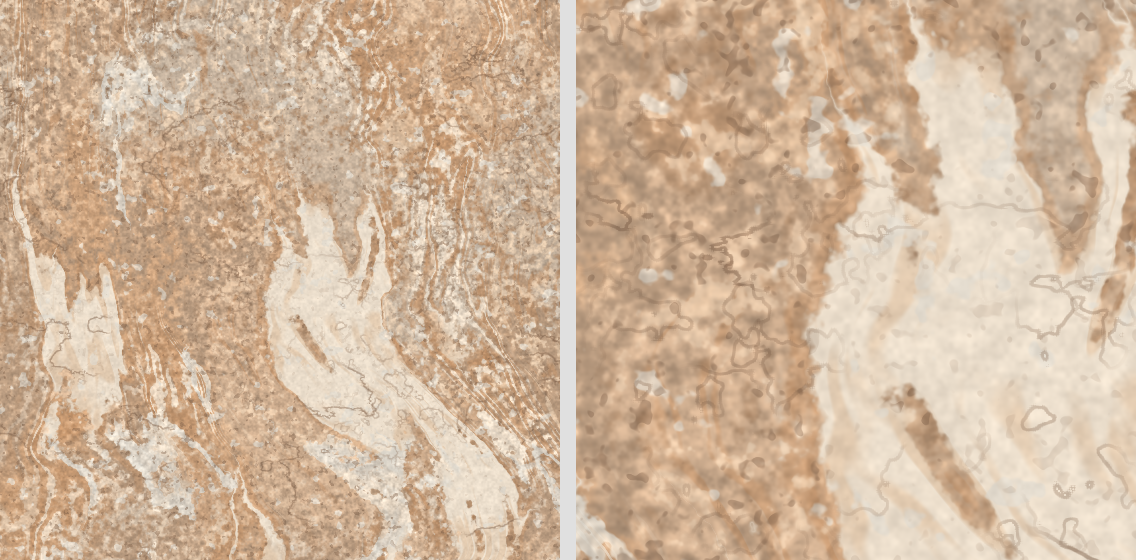
Left: the whole. Right: its middle third, enlarged.
A WebGL 2 fragment shader for this texture:

```glsl
#version 300 es
precision highp float;
// Warm travertine marble: folded cream bands, thin laminae, rust stains, grain and hairline cracks.

#define FOLD 0.42         // sideways bending of the strata
#define BAND_WIDTH 0.058  // widest cream band, in strata units
#define LAMINAE 170.0     // frequency of the thin layers beside the bands
#define STREAKS 44.0      // frequency of the streaks along the strata
#define GRAIN_SCALE 105.0 // coarsest grain, cells per canvas
#define GRAIN 0.27        // grain contrast
#define CRACK_WIDTH 0.0007
#define SEED vec2(7.3, 2.9)

uniform vec2 u_resolution;
out vec4 fragColor;

const vec3 TAN = vec3(0.82, 0.69, 0.57);
const vec3 BROWN = vec3(0.74, 0.62, 0.51);
const vec3 OCHRE = vec3(0.79, 0.62, 0.47);
const vec3 RUST = vec3(0.77, 0.57, 0.40);
const vec3 ASH = vec3(0.78, 0.72, 0.65);
const vec3 SAND = vec3(0.88, 0.78, 0.67);
const vec3 CREAM = vec3(0.93, 0.88, 0.81);
const vec3 QUARTZ = vec3(0.87, 0.85, 0.81);
const vec3 UMBER = vec3(0.50, 0.38, 0.29);

float hash(vec2 p) {
    vec3 h = fract(vec3(p.xyx) * 0.1031);
    h += dot(h, h.yzx + 33.33);
    return fract((h.x + h.y) * h.z);
}

float noise(vec2 p) {
    vec2 cell = floor(p), f = fract(p);
    f = f * f * (3.0 - 2.0 * f);
    float low = mix(hash(cell), hash(cell + vec2(1, 0)), f.x);
    float high = mix(hash(cell + vec2(0, 1)), hash(cell + vec2(1, 1)), f.x);
    return mix(low, high, f.y);
}

// Fractal noise, normalised to average one half
float fbm(vec2 p, int octaves) {
    float sum = 0.0, total = 0.0, amp = 0.5;
    for (int i = 0; i < octaves; i++) {
        sum += amp * noise(p);
        total += amp;
        amp *= 0.5;
        p = mat2(0.8, 0.6, -0.6, 0.8) * p * 2.03 + 11.7;
    }
    return sum / total;
}

// Thin line along a contour of a field, with its width in canvas units
float contour(float field, float level, float width, float px) {
    float d = abs(field - level) * px / max(fwidth(field), 1e-5);
    return 1.0 - smoothstep(width - 0.5 * px, width + px, d);
}

// Folds upright strata into slanting and meandering ones
vec2 foldStrata(vec2 p) {
    p.x += FOLD * (noise(p * vec2(1.9, 2.3) + SEED) - 0.5);
    vec2 swirl = vec2(fbm(p * 4.5 + 3.1, 4), fbm(p * 4.5 + 41.7, 4));
    return p + 0.12 * (swirl - 0.5);
}

void main() {
    float px = 1.0 / u_resolution.y;
    vec2 uv = gl_FragCoord.xy * px;
    vec2 q = foldStrata(uv);

    // Shared fields
    float strata = fbm(q * vec2(6.2, 1.3) + SEED * 3.0, 4);
    float streak = 0.55 * noise(vec2(strata * STREAKS, q.y * 9.0))
                 + 0.45 * noise(vec2(strata * STREAKS * 2.3, q.y * 19.0 + 5.0));
    float grain = fbm(uv * GRAIN_SCALE, 3) - 0.5;
    float blotch = fbm(q * vec2(42.0, 21.0) + 60.0, 4) - 0.5;
    float calm = smoothstep(0.50, 0.64, fbm(q * vec2(3.2, 2.2) + 19.0, 3));
    float lively = 1.0 - 0.8 * calm;

    // Ground: brown and tan patches, ochre stains, ashy clouds
    float patches = fbm(q * vec2(4.5, 2.8) + 8.0, 4) - 0.12 * calm;
    vec3 color = mix(BROWN, TAN, smoothstep(0.34, 0.56, patches + 0.5 * grain + 0.25 * blotch));
    float stain = fbm(q * vec2(8.0, 3.0) + 27.0, 4) + 0.22 * (streak - 0.5) + 0.25 * blotch + 0.3 * grain;
    color = mix(color, OCHRE, 0.85 * smoothstep(0.46, 0.66, stain));
    float cloud = fbm(q * vec2(6.0, 3.5) + 53.0, 4) + 0.5 * grain + 0.2 * blotch;
    color = mix(color, ASH, 0.8 * smoothstep(0.50, 0.70, cloud));

    // Streaks along the strata and pale mottling
    color = mix(color, SAND, 0.65 * lively * smoothstep(0.56, 0.78, streak + 0.5 * grain));
    color = mix(color, RUST, 0.5 * lively * smoothstep(0.36, 0.18, streak + 0.3 * grain));
    color = mix(color, SAND, 0.6 * lively * smoothstep(0.08, 0.22, 0.8 * blotch + 0.8 * grain));

    // Laminae flanking the bands
    float ridge = abs(strata - 0.5 + 0.03 * blotch + 0.03 * grain);
    float flank = smoothstep(0.14, 0.03, ridge) * smoothstep(0.40, 0.62, noise(q * vec2(5.0, 3.0) + 71.0));
    float layer = sin(strata * LAMINAE + 6.0 * fbm(q * vec2(12.0, 6.0), 2)) + 2.5 * grain + blotch;
    color = mix(color, CREAM, 0.75 * flank * smoothstep(0.2, 0.9, layer));
    color = mix(color, RUST, 0.45 * flank * smoothstep(-0.3, -1.0, layer));

    // Cream bands with rusty rims
    float swell = noise(q * vec2(4.6, 2.1) + 33.0);
    float width = BAND_WIDTH * smoothstep(0.46, 0.86, swell) - 0.004;
    float rim = smoothstep(0.022, 0.004, abs(ridge - width - 0.012)) * smoothstep(0.0, 0.006, width);
    color = mix(color, RUST, 0.4 * rim);
    float band = smoothstep(0.005, -0.006, ridge - width);
    vec3 bandColor = mix(CREAM, SAND, 0.85 * smoothstep(0.46, 0.74, streak + 0.5 * blotch));
    color = mix(color, bandColor, 0.95 * band);

    // Broken quartz veins and scattered chips
    float veinField = fbm(q * vec2(5.0, 2.0) + 90.0, 4) + 0.04 * blotch + 0.04 * grain;
    float veinWidth = 0.022 * smoothstep(0.50, 0.80, noise(q * vec2(9.0, 6.0) + 14.0)) - 0.003;
    float vein = smoothstep(0.004, -0.005, abs(veinField - 0.47) - veinWidth);
    color = mix(color, mix(QUARTZ, CREAM, smoothstep(-0.1, 0.1, blotch)), 0.85 * vein);
    float chips = smoothstep(0.70, 0.77, fbm(uv * 48.0 + 31.0, 3) + 0.15 * grain);
    color = mix(color, QUARTZ, 0.65 * chips);

    // Pitted outlines, dark specks and hairline cracks
    float pitMask = smoothstep(0.40, 0.65, fbm(uv * 13.0 + 45.0, 2)) * lively;
    float pit = contour(fbm(uv * 46.0 + 4.0, 3), 0.40, CRACK_WIDTH, px);
    color = mix(color, UMBER, 0.32 * pit * pitMask);
    float specks = smoothstep(0.28, 0.19, fbm(uv * 120.0 + 17.0, 2)) * (1.0 - 0.7 * band);
    color = mix(color, UMBER, 0.4 * specks);
    float crackMask = smoothstep(0.50, 0.66, fbm(uv * 8.0 + 22.0, 2));
    float crack = contour(fbm(uv * vec2(5.0, 8.0) + 2.0 * q + 64.0, 6), 0.5, CRACK_WIDTH, px);
    color = mix(color, UMBER, 0.5 * crack * crackMask);

    // Fine grain, softer on the bands
    float dust = noise(uv * GRAIN_SCALE * 2.6 + 9.0) - 0.5;
    color *= 1.0 + GRAIN * (grain + 0.5 * dust) * (1.0 - 0.6 * band);
    fragColor = vec4(clamp(color, 0.0, 1.0), 1.0);
}
```
